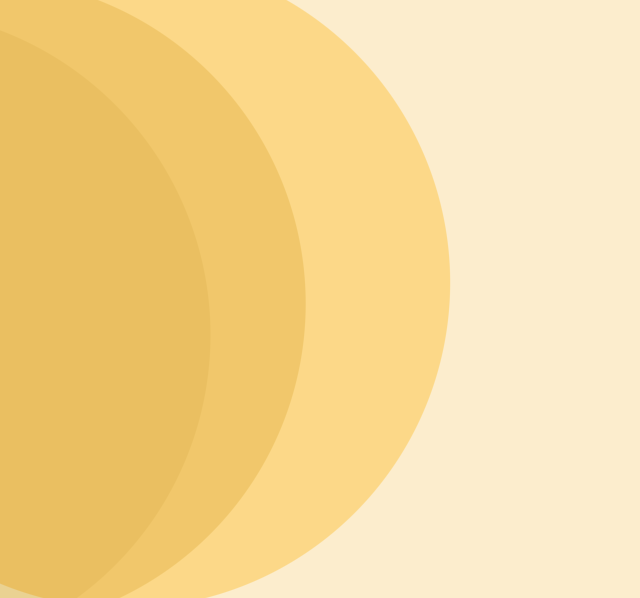
This background is drawn by a Shadertoy shader. Its source:

```glsl
const vec3 CREAM = vec3(0.990, 0.930, 0.804);
const vec3 LIGHT_GOLD = vec3(0.988, 0.848, 0.533);
const vec3 MID_TINT = vec3(0.956, 0.921, 0.787);
const vec3 DEEP_TINT = vec3(0.971, 0.960, 0.907);
const float DISC_RADIUS = 0.5447;

// Antialiased coverage of a disc
float discMask(vec2 p, vec2 center, float radius, float pixel) {
    float dist = length(p - center) - radius;
    return 1.0 - smoothstep(-0.75 * pixel, 0.75 * pixel, dist);
}

// Multiply a tint into the base where the mask covers it
vec3 applyTint(vec3 base, vec3 tint, float mask) {
    return base * mix(vec3(1.0), tint, mask);
}

void mainImage(out vec4 fragColor, in vec2 fragCoord) {
    float pixel = 1.0 / iResolution.y;
    vec2 p = fragCoord * pixel;

    // Opaque pale disc
    float outer = discMask(p, vec2(0.2081, 0.5275), DISC_RADIUS, pixel);
    vec3 color = mix(CREAM, LIGHT_GOLD, outer);

    // Translucent discs stepping toward the left
    float middle = discMask(p, vec2(-0.0335, 0.4922), DISC_RADIUS, pixel);
    float inner = discMask(p, vec2(-0.1927, 0.4399), DISC_RADIUS, pixel);
    color = applyTint(color, MID_TINT, middle);
    color = applyTint(color, DEEP_TINT, inner);

    fragColor = vec4(color, 1.0);
}
```
